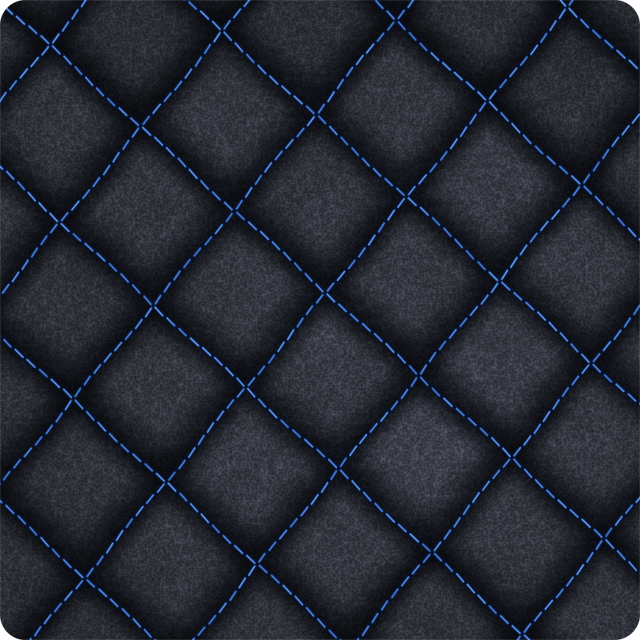
A three.js fragment shader for this texture:

```glsl
// Dark quilted suede with diamond pads and dashed blue stitching.
// A slanted lattice gives pad and seam coordinates; soft bevels shade the pads,
// cellular noise and layered sines make the nap, capsules make the stitches.

varying vec2 vUv;

const vec2 CROSSING = vec2(0.510, 0.543);     // one seam crossing
const vec2 DOWN_STEP = vec2(0.1445, -0.1290); // to the next crossing, lower right
const vec2 UP_STEP = vec2(0.1260, 0.1484);    // to the next crossing, upper right
const float PITCH = 0.194;                    // side of a pad
const float STITCHES = 8.0;                   // stitches per pad side
const float SOFT = 0.0012;                    // edge smoothing

const vec3 FOLD = vec3(0.045, 0.052, 0.075);
const vec3 SUEDE = vec3(0.215, 0.225, 0.262);
const vec3 GROOVE = vec3(0.025, 0.070, 0.170);
const vec3 THREAD = vec3(0.130, 0.320, 0.650);
const vec3 SHEEN = vec3(0.400, 0.610, 0.900);
const vec3 BORDER = vec3(1.0);

float cross2(vec2 a, vec2 b) {
  return a.x * b.y - a.y * b.x;
}

vec2 hash2(vec2 p) {
  vec3 h = fract(p.xyx * vec3(0.1031, 0.1030, 0.0973));
  h += dot(h, h.yzx + 33.33);
  return fract((h.xx + h.yz) * h.zy);
}

// Distance to the nearest scattered point
float cellular(vec2 p) {
  vec2 cell = floor(p);
  float nearest = 2.0;
  for (int y = -1; y <= 1; y++) {
    for (int x = -1; x <= 1; x++) {
      vec2 c = cell + vec2(float(x), float(y));
      nearest = min(nearest, distance(p, c + hash2(c)));
    }
  }
  return nearest;
}

// Smooth mottling, roughly -1 to 1
float layeredSines(vec2 p) {
  float sum = 0.0;
  float amp = 0.5;
  for (int i = 0; i < 5; i++) {
    sum += amp * sin(p.x + 1.3 * sin(p.y)) * cos(p.y + 1.1 * sin(p.x * 0.7));
    p = mat2(0.8, 0.6, -0.6, 0.8) * p * 1.9 + 2.7;
    amp *= 0.65;
  }
  return sum;
}

// Lattice coordinates: seams lie on the whole numbers
vec2 toLattice(vec2 uv) {
  vec2 d = uv - CROSSING;
  return vec2(cross2(d, UP_STEP), cross2(DOWN_STEP, d)) / cross2(DOWN_STEP, UP_STEP);
}

// Pad height, steeper on its upper sides
float padBevel(vec2 p) {
  vec2 low = smoothstep(vec2(-0.04), vec2(0.20, 0.34), p);
  vec2 high = smoothstep(vec2(-0.04), vec2(0.34, 0.22), 1.0 - p);
  return low.x * low.y * high.x * high.y;
}

// Lays one family of seams: groove first, then slightly tilted dashes
vec3 sewSeam(vec3 base, float across, float along, float line) {
  float s = along * STITCHES;
  float t = fract(s) - 0.5;
  vec2 rnd = hash2(vec2(floor(s), line * 7.0) + 50.0);
  float offset = across + 0.0020 * t + 0.0008 * (rnd.x - 0.5);
  float overrun = max(abs(t) - 0.30 - 0.05 * rnd.y, 0.0) * PITCH / STITCHES;
  float d = length(vec2(overrun, offset));
  float groove = 1.0 - smoothstep(0.0015, 0.0060, abs(across));
  float body = 1.0 - smoothstep(0.0018 - SOFT, 0.0018 + SOFT, d);
  float shine = (1.0 - smoothstep(0.0, 0.0022, d)) * (0.45 + 0.55 * rnd.y);
  vec3 color = mix(base, GROOVE, 0.8 * groove);
  return mix(color, mix(THREAD, SHEEN, shine), body);
}

void main() {
  // Lattice with gently wandering seams
  vec2 wander = vec2(sin(vUv.y * 31.0 + vUv.x * 9.0), sin(vUv.x * 27.0 - vUv.y * 11.0));
  vec2 q = toLattice(vUv) + 0.010 * wander;
  vec2 pad = floor(q);
  vec2 line = floor(q + 0.5);
  vec2 across = (q - line) * PITCH;

  // Padding, puckers beside the seams and uneven light
  float bevel = padBevel(q - pad);
  float mottle = layeredSines(vUv * 34.0);
  float folds = layeredSines(vUv * vec2(38.0, 85.0) + 9.0);
  float light = 0.86 + 0.20 * (1.0 - smoothstep(0.1, 0.7, distance(vUv, vec2(0.58, 0.42))));
  light *= 0.93 + 0.14 * hash2(pad + 20.0).x;
  light *= 1.0 + 0.10 * mottle + 0.22 * folds * (1.0 - bevel);

  // Suede nap
  float nap = 0.60 * (cellular(vUv * 230.0) - 0.48) + 0.30 * (cellular(vUv * 85.0) - 0.48);
  vec3 color = mix(FOLD, SUEDE, bevel) * light * (1.0 + nap);

  // Stitching along both directions
  color = sewSeam(color, across.x, q.y, line.x);
  color = sewSeam(color, across.y, q.x, line.y + 40.0);

  // Rounded corners of the swatch
  vec2 corner = max(abs(vUv - 0.5) - 0.46, 0.0);
  color = mix(color, BORDER, smoothstep(0.04 - SOFT, 0.04 + SOFT, length(corner)));
  gl_FragColor = vec4(color, 1.0);
}
```
